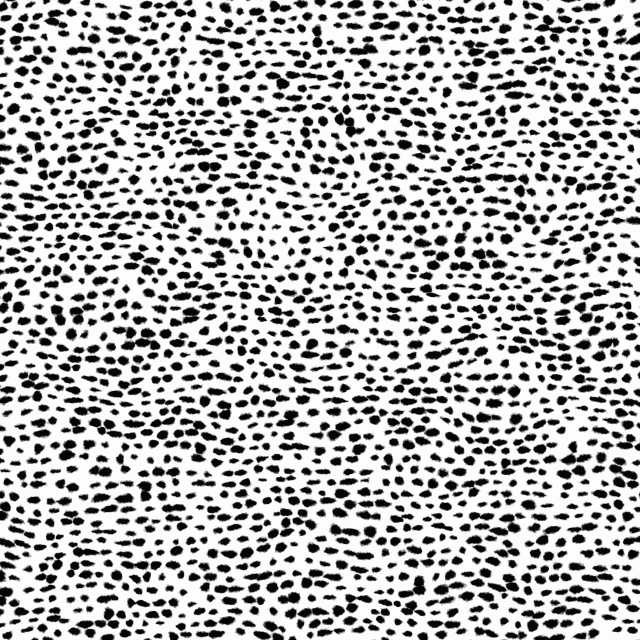
Reproduce this pattern procedurally as a WebGL 2 fragment shader.

```glsl
#version 300 es
precision highp float;
// Draws a dense scatter of small ink dabs, mostly wider than tall, on white paper.

#define ROWS 55.0          // rows of dabs per canvas height
#define CELL_WIDTH 1.45    // cell width, in row heights
#define JITTER 0.42        // wander of a dab inside its cell
#define SIZE_MIN 0.25      // mean radius of a dab, in row heights
#define SIZE_MAX 0.475
#define STRETCH_MAX 1.62   // widening of the longest dabs
#define TILT 0.22          // largest lean, in radians
#define TAPER 0.45         // how far one end may narrow
#define WARP 1.0           // bending of the rows
#define ROUGHNESS 0.12     // raggedness of the outline
#define SOFTNESS 0.002     // half width of the edge, in canvas heights

uniform vec2 u_resolution;
out vec4 fragColor;

const vec3 PAPER = vec3(0.992);
const vec3 INK = vec3(0.015);

vec2 hash2(vec2 p) {
    vec3 q = fract(p.xyx * vec3(0.1031, 0.1030, 0.0973));
    q += dot(q, q.yzx + 33.33);
    return fract((q.xx + q.yz) * q.zy);
}

// Dot product of a random unit gradient with the offset from its lattice corner
float cornerGradient(vec2 corner, vec2 offset) {
    float angle = 6.28319 * hash2(corner + 71.0).x;
    return dot(vec2(cos(angle), sin(angle)), offset);
}

float gradientNoise(vec2 p) {
    vec2 i = floor(p), f = p - i;
    vec2 u = f * f * f * (f * (f * 6.0 - 15.0) + 10.0);
    vec2 e = vec2(0.0, 1.0);
    float low = mix(cornerGradient(i, f), cornerGradient(i + e.yx, f - e.yx), u.x);
    float high = mix(cornerGradient(i + e.xy, f - e.xy), cornerGradient(i + e.yy, f - e.yy), u.x);
    return mix(low, high, u.y);
}

// Approximate signed distance to an ellipse that narrows towards one end
float dabDistance(vec2 p, vec2 radii, float taper) {
    radii.y *= 1.0 + taper * clamp(p.x / radii.x, -1.0, 1.0);
    float k = length(p / radii);
    return k * (k - 1.0) / max(length(p / (radii * radii)), 1e-3);
}

// Distance to the nearest dab, with rows shifted sideways and centres jittered
float scatterDistance(vec2 p) {
    float nearest = 10.0;
    for (int j = -1; j <= 1; j++) {
        float row = floor(p.y) + float(j);
        float shift = 0.5 * mod(row, 2.0) + 0.4 * hash2(vec2(row, 17.0)).x;
        float column = floor(p.x / CELL_WIDTH - shift);
        for (int i = -1; i <= 1; i++) {
            vec2 cell = vec2(column + float(i), row);
            vec2 place = hash2(cell + 5.0) - 0.5;
            vec2 form = hash2(cell + 131.0);
            vec2 pose = hash2(cell + 277.0) * 2.0 - 1.0;

            vec2 center = cell + 0.5 + JITTER * place + vec2(shift, 0.0);
            center.x *= CELL_WIDTH;
            float size = mix(SIZE_MIN, SIZE_MAX, form.x);
            float stretch = mix(1.0, STRETCH_MAX, form.y);
            float c = cos(TILT * pose.x), s = sin(TILT * pose.x);
            vec2 local = mat2(c, -s, s, c) * (p - center);
            float d = dabDistance(local, size * vec2(stretch, 1.0 / stretch), TAPER * pose.y);
            nearest = min(nearest, d);
        }
    }
    return nearest;
}

void main() {
    vec2 p = gl_FragCoord.xy / u_resolution.y * ROWS;

    // Bend the rows so that no grid shows
    vec2 bend = vec2(gradientNoise(p * 0.14), gradientNoise(p * 0.14 + 40.0));
    float d = scatterDistance(p + WARP * bend + 8.0);

    // Lumpy, ragged outline
    d += ROUGHNESS * (gradientNoise(p * 1.7) + 0.8 * gradientNoise(p * 4.3 + 9.0));

    // Soft ink edge
    float edge = ROWS * max(SOFTNESS, 0.75 / u_resolution.y);
    fragColor = vec4(mix(INK, PAPER, smoothstep(-edge, edge, d)), 1.0);
}
```
